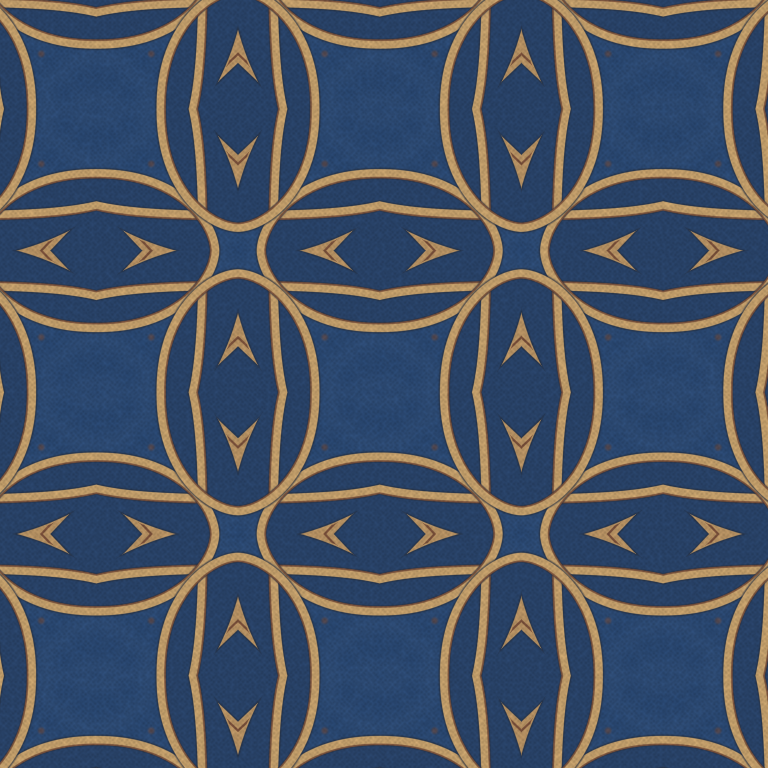
Write a Shadertoy shader that draws this pattern.

```glsl
const float REPEAT = 283.4;   // the canvas is 768 units high
const vec3 GOLD = vec3(0.75, 0.61, 0.41);
const vec3 RUST = vec3(0.43, 0.27, 0.20);
const vec3 SHADOW = vec3(0.14, 0.18, 0.25);

vec2 hash2(vec2 p) {
    vec3 h = fract(p.xyx * vec3(0.1031, 0.1030, 0.0973));
    h += dot(h, h.yzx + 33.33);
    return fract((h.xx + h.yz) * h.zy);
}

// Distance to the nearest scattered point
float cellular(vec2 p) {
    vec2 cell = floor(p), f = fract(p);
    float nearest = 2.0;
    for (int y = -1; y <= 1; y++)
    for (int x = -1; x <= 1; x++) {
        vec2 o = vec2(x, y);
        nearest = min(nearest, length(o + hash2(cell + o) - f));
    }
    return nearest;
}

float cover(float d, float aa) {
    return 1.0 - smoothstep(-aa, aa, d);
}

// Rounded oval with slightly pointed ends, as an approximate distance
float petalDistance(vec2 p) {
    vec2 n = p / vec2(118.5, 77.0);
    float f = pow(n.x, 2.2) + pow(n.y, 1.75) - 1.0;
    vec2 slope = vec2(2.2 * pow(n.x, 1.2) / 118.5, 1.75 * pow(n.y, 0.75) / 77.0);
    return f / max(length(slope), 0.001);
}

// Gold stroke with a dark outline and a rust line along its inner edge
void paintStroke(inout vec3 color, float d, float mask, float aa) {
    color = mix(color, SHADOW, 0.75 * mask * cover(abs(d) - 5.6, aa + 0.5));
    color = mix(color, GOLD, mask * cover(abs(d) - 4.4, aa));
    color = mix(color, RUST, 0.8 * mask * cover(abs(d + 4.1) - 0.9, aa));
}

void paintArrow(inout vec3 color, vec2 p, float aa) {
    float side = dot(p - vec2(79.0, 0.0), vec2(0.355, 0.935));
    side += 1.3 * sin(clamp((79.0 - p.x) / 51.0, 0.0, 1.0) * 3.1416);
    float notch = -dot(p - vec2(46.0, 0.0), vec2(0.726, 0.687));
    float d = max(side, notch);
    color = mix(color, SHADOW, 0.7 * cover(d - 1.3, aa + 0.5));
    color = mix(color, mix(GOLD, RUST, 0.15), cover(d, aa));
    float chevron = max(abs(notch + 6.5) - 1.1, side + 1.5);
    color = mix(color, RUST, 0.9 * cover(chevron, aa));
}

void paintPetal(inout vec3 color, vec2 p, float aa) {
    float rim = petalDistance(p);
    float inside = cover(rim, aa);
    color = mix(color, vec3(0.155, 0.255, 0.40), inside);

    // Cusped band running the length of the petal
    float band = p.y - 34.5 - 10.5 * exp(-p.x / 45.0);
    paintStroke(color, band, inside, aa);
    paintArrow(color, p, aa);
    paintStroke(color, rim, 1.0, aa);
}

void mainImage(out vec4 fragColor, in vec2 fragCoord) {
    vec2 p = fragCoord / iResolution.y * 768.0;
    float aa = 0.75 * 768.0 / iResolution.y;

    // Mirrored tile, measured from the crossing of the petals
    vec2 q = abs(mod(p - vec2(238.0, 234.0) + 0.5 * REPEAT, REPEAT) - 0.5 * REPEAT);

    // Mottled blue ground with faint rust specks
    float mottle = cellular(q / 23.0) - 0.5;
    vec3 color = vec3(0.165, 0.28, 0.44) + 0.025 * mottle;
    float speck = length(q - 0.5 * REPEAT + 55.0);
    color = mix(color, RUST, 0.55 * (1.0 - smoothstep(1.0, 5.0, speck)));

    // Horizontal, then vertical petal
    for (int i = 0; i < 2; i++) {
        vec2 along = i == 0 ? q : q.yx;
        paintPetal(color, vec2(0.5 * REPEAT - along.x, along.y), aa);
    }

    // Woven grain
    float weave = sin(p.x * 1.3) * sin(p.y * 1.3);
    float grain = cellular(p / 4.0) - 0.5;
    color *= 1.0 + 0.035 * weave + 0.14 * grain;
    fragColor = vec4(color, 1.0);
}
```
